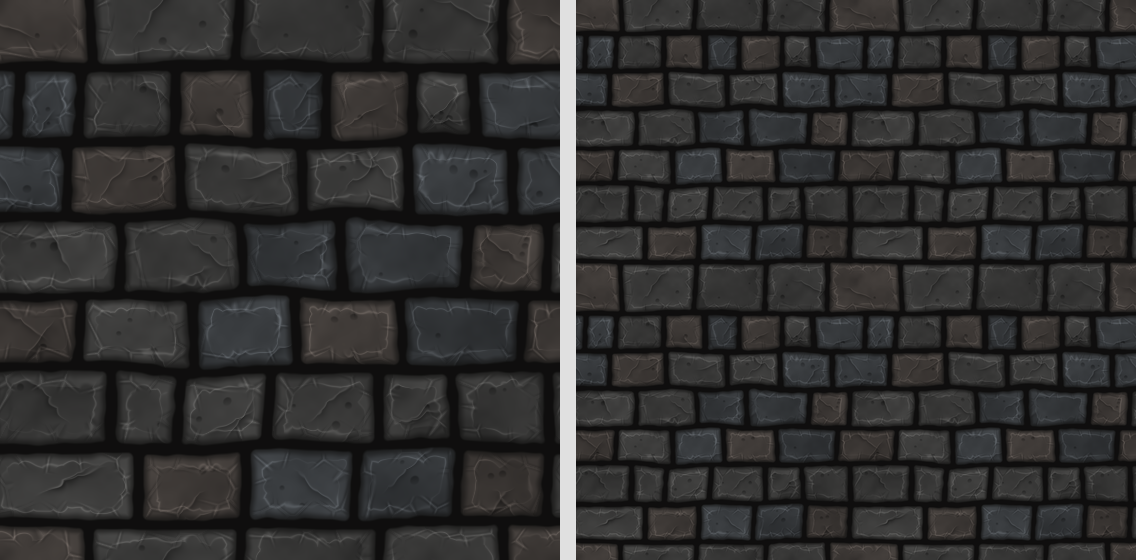
Left: one tile. Right: repeated 2 by 2.
Reproduce this texture procedurally as a three.js fragment shader.

```glsl
// Dark cobbled stone wall: seven courses of worn, chipped blocks in black joints.
#define ROW_HEIGHT 0.1365
#define ROW_SHIFT 0.066
#define JOINT 0.005
#define BEVEL 0.027
#define ROUNDING 0.018
#define FACETS 19.0
#define EDGE_LIGHT 0.10
#define CRACK_DEPTH 0.075
#define MORTAR vec3(0.057, 0.055, 0.053)
#define WARM vec3(1.05, 0.97, 0.92)
#define COOL vec3(0.95, 1.0, 1.05)

varying vec2 vUv;

float hash(vec2 p) {
  vec3 q = fract(p.xyx * 0.1031);
  q += dot(q, q.yzx + 33.33);
  return fract((q.x + q.y) * q.z);
}

vec2 hash2(vec2 p) { return vec2(hash(p), hash(p + 57.3)); }

// Value noise that wraps after a whole number of cells
float noise(vec2 p, vec2 period) {
  vec2 c = floor(p), f = fract(p);
  f *= f * (3.0 - 2.0 * f);
  vec2 a = mod(c, period), b = mod(c + 1.0, period);
  return mix(mix(hash(a), hash(vec2(b.x, a.y)), f.x),
             mix(hash(vec2(a.x, b.y)), hash(b), f.x), f.y);
}

float noise(vec2 uv, float n) { return noise(uv * n, vec2(n)); }

// Wrapping chip cells: x = distance to the cell edge, y = tone of the cell
vec2 chipCells(vec2 uv) {
  vec2 g = uv * FACETS, c = floor(g);
  float near = 9.0, next = 9.0, tone = 0.0;
  for (int j = -1; j <= 1; j++) {
    for (int i = -1; i <= 1; i++) {
      vec2 cell = c + vec2(float(i), float(j)), w = mod(cell, FACETS);
      float dist = length(cell + hash2(w) - g);
      if (dist < near) { next = near; near = dist; tone = hash(w + 3.7); }
      else next = min(next, dist);
    }
  }
  return vec2((next - near) / FACETS, tone);
}

// Uneven, slightly leaning joint number k of a course
float jointAt(float k, float count, float row, float jitter, float y) {
  vec2 h = hash2(vec2(mod(k, count), row) + 4.6);
  return k + jitter * (2.0 * h.x - 1.0) + (h.y - 0.5) * 0.12 * y;
}

void main() {
  vec2 uv = vUv;
  vec2 warp = vec2(noise(uv, 9.0), noise(uv + 0.37, 7.0)) - 0.5;
  vec2 pos = uv + warp * vec2(0.008, 0.016);

  // Course, with the last one taller
  float y = fract(pos.y - ROW_SHIFT);
  float row = min(floor(y / ROW_HEIGHT), 6.0);
  float low = row * ROW_HEIGHT, high = row > 5.5 ? 1.0 : low + ROW_HEIGHT;
  float count = row > 5.5 ? 4.0 : row > 4.5 ? 7.0 : abs(row - 1.0) < 0.5 ? 6.0 : 5.0;
  bool shifted = row > 0.5 && mod(row, 2.0) < 0.5;
  float jitter = shifted ? 0.08 : 0.23;

  // Block between two joints
  float s = pos.x * count - (shifted ? 0.66 : 0.07);
  float v = (y - low) / (high - low) - 0.5;
  float k = floor(s);
  if (s < jointAt(k, count, row, jitter, v)) k -= 1.0;
  else if (s >= jointAt(k + 1.0, count, row, jitter, v)) k += 1.0;
  float left = jointAt(k, count, row, jitter, v);
  float right = jointAt(k + 1.0, count, row, jitter, v);
  vec2 id = vec2(mod(k, count) + 3.0, row * 9.0 + 2.0);
  vec2 halfSize = 0.5 * vec2((right - left) / count, high - low);
  vec2 p = vec2((s - 0.5 * (left + right)) / count, y - 0.5 * (low + high));

  // Depth inside the rounded outline, and inside the chipped front face
  vec2 inset = halfSize - abs(p);
  vec2 r = max(ROUNDING - inset, 0.0);
  float depth = min(min(inset.x, inset.y), ROUNDING) - length(r);
  depth = r.x + r.y > 0.0 ? ROUNDING - length(r) : min(inset.x, inset.y);
  depth += (noise(uv, 44.0) - 0.5) * 0.005 - 0.003 * hash(id + 8.0);
  float crease = abs(noise(uv, 23.0) - 0.5) + 0.6 * abs(noise(uv + 0.21, 47.0) - 0.5);
  float corner = (inset.x + inset.y) * 0.707 - 0.012 - 0.014 * hash(id + sign(p) * 7.0);
  float face = min(depth, corner) - BEVEL + (crease - 0.3) * 0.026;
  float onFace = smoothstep(-0.002, 0.003, face);

  // Painted tones of the bevel and the face
  vec2 chip = chipCells(uv + warp.yx * 0.02);
  float streak = noise(vec2(uv.x - uv.y, uv.x + uv.y) * vec2(26.0, 9.0), vec2(26.0, 9.0));
  float mottle = 0.5 * noise(uv, 17.0) + 0.3 * streak + 0.2 * noise(uv, 61.0) - 0.5;
  float bevelTone = 0.222 + (chip.y - 0.5) * 0.05 + 0.012 * sign(p.y) * smoothstep(0.0, 0.03, abs(p.y));
  vec2 slope = (hash2(id + 21.0) - 0.5) * vec2(0.4, 0.6);
  float faceTone = 0.214 + dot(p, slope);
  float tone = mix(bevelTone, faceTone, onFace) + mottle * 0.07;

  // Light worn line around the face, with short splits across the bevel
  float wear = 0.25 + 0.75 * smoothstep(0.3, 0.7, noise(uv + 0.63, 21.0));
  float rimLine = exp(-face * face / 3.2e-6) + 0.3 * exp(-abs(face) / 0.006);
  float splitBand = smoothstep(0.009, 0.017, depth) * (1.0 - smoothstep(0.0, 0.016, face));
  float split = exp(-chip.x * chip.x / 6e-6) * splitBand * smoothstep(0.4, 0.65, noise(uv + 0.11, 15.0));
  tone += EDGE_LIGHT * (0.8 * wear * rimLine + 0.65 * split);
  tone -= 0.03 * splitBand * smoothstep(0.003, 0.006, chip.x) * (1.0 - smoothstep(0.006, 0.014, chip.x));

  // Slanting cracks, lit above and dark below
  for (int i = 0; i < 2; i++) {
    vec2 seed = id + float(i) * 13.0 + 5.0;
    vec2 h = hash2(seed), g = hash2(seed + 31.0);
    float angle = mix(0.3, 1.1, g.x) * (g.y > 0.75 ? -1.0 : 1.0);
    vec2 dir = vec2(cos(angle), sin(angle));
    vec2 q = p - (h - vec2(0.5, 0.65)) * 1.4 * halfSize;
    float across = dot(q, vec2(-dir.y, dir.x)) + (crease - 0.3) * 0.02;
    float fade = 1.0 - smoothstep(0.3, 1.0, abs(dot(q, dir)) / (halfSize.y * mix(0.5, 1.1, h.y)));
    float shade = smoothstep(0.0, 0.003, -across) * exp(min(across, 0.0) / 0.009);
    tone += fade * step(0.3, h.x) * CRACK_DEPTH * (0.75 * exp(-across * across / 3e-6) - shade);
  }

  // Small round pits on the face
  for (int i = 0; i < 3; i++) {
    vec2 seed = id + float(i) * 17.0 + 40.0;
    vec2 q = p - (hash2(seed) - 0.5) * 1.1 * halfSize;
    float size = mix(0.003, 0.008, hash(seed + 9.0)), d = length(q) - size;
    float pit = (1.0 - smoothstep(-0.002, 0.002, d)) * step(0.35, hash(seed + 3.0));
    tone += onFace * pit * (-0.045 - 0.03 * q.y / size);
  }

  // Tint per block, then darkening into the joints
  float hue = hash(id + 70.0);
  vec3 tint = hue < 0.27 ? WARM : hue > 0.68 ? COOL : vec3(1.0, 0.995, 0.98);
  vec3 stone = tone * tint * mix(0.9, 1.12, hash(id + 90.0));
  float cover = 0.42 * smoothstep(JOINT, JOINT + 0.005, depth)
              + 0.58 * smoothstep(JOINT + 0.002, JOINT + 0.017, depth);
  gl_FragColor = vec4(mix(MORTAR, stone, cover), 1.0);
}
```
